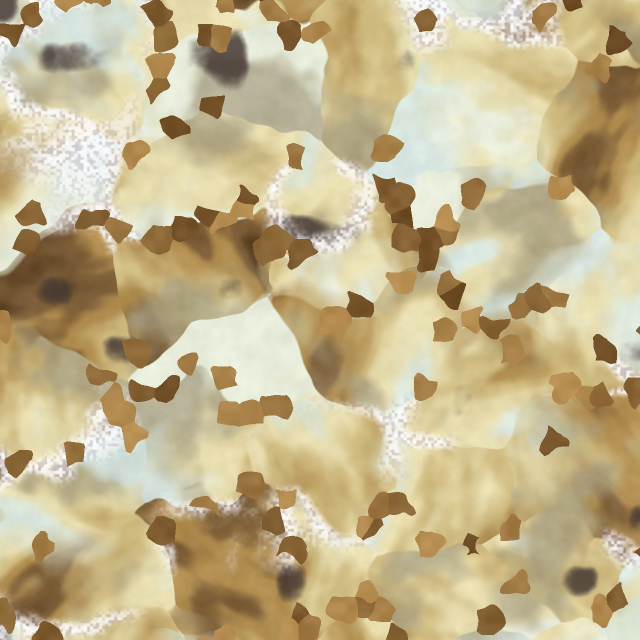
A WebGL 2 fragment shader for this texture:

```glsl
#version 300 es
precision highp float;
// Patchwork of cream, ochre and pale blue agate slabs with brown pebbles in the seams.
uniform vec2 u_resolution;
out vec4 fragColor;

vec3 hash3(vec2 p) {
  vec3 q = fract(p.xyx * vec3(0.1031, 0.1030, 0.0973));
  q += dot(q, q.yxz + 33.33);
  return fract((q.xxy + q.yzz) * q.zyx);
}

float noise(vec2 p) {
  vec2 i = floor(p), f = fract(p);
  f = f * f * f * (f * (f * 6.0 - 15.0) + 10.0);
  float low = mix(hash3(i).x, hash3(i + vec2(1, 0)).x, f.x);
  float high = mix(hash3(i + vec2(0, 1)).x, hash3(i + vec2(1, 1)).x, f.x);
  return mix(low, high, f.y);
}

float fbm(vec2 p) {
  float sum = 0.0, amp = 0.533;
  for (int i = 0; i < 4; i++) {
    sum += amp * noise(p);
    p = mat2(1.6, 1.2, -1.2, 1.6) * p + 7.3;
    amp *= 0.5;
  }
  return sum;
}

struct Slab { vec2 id, neighbor; float edge; };

// Wavy, unevenly sized cells; edge is the distance to the nearest seam.
Slab findSlab(vec2 uv) {
  vec2 warp = vec2(noise(uv * 9.0 + 3.0), noise(uv * 9.0 + 41.0)) - 0.5;
  vec2 ripple = vec2(noise(uv * 36.0 + 11.0), noise(uv * 36.0 + 67.0)) - 0.5;
  vec2 p = (uv + warp * 0.1 + ripple * 0.016) * vec2(4.8, 6.2) + 20.0;
  Slab s = Slab(vec2(0), vec2(0), 0.0);
  float first = 9.0, second = 9.0;
  for (int y = -1; y <= 1; y++)
  for (int x = -1; x <= 1; x++) {
    vec2 id = floor(p) + vec2(x, y);
    vec3 h = hash3(id);
    float d = length(id + 0.08 + 0.84 * h.xy - p) - 0.3 * h.z;
    if (d < first) {
      second = first; s.neighbor = s.id;
      first = d; s.id = id;
    } else if (d < second) {
      second = d; s.neighbor = id;
    }
  }
  s.edge = (second - first) / 11.0;
  return s;
}

vec3 earthRamp(float t) {
  vec3 c = mix(vec3(0.33, 0.23, 0.13), vec3(0.48, 0.36, 0.21), smoothstep(-0.1, 0.09, t));
  c = mix(c, vec3(0.69, 0.55, 0.31), smoothstep(0.09, 0.22, t));
  c = mix(c, vec3(0.81, 0.73, 0.50), smoothstep(0.22, 0.42, t));
  c = mix(c, vec3(0.91, 0.87, 0.69), smoothstep(0.40, 0.60, t));
  return mix(c, vec3(0.91, 0.93, 0.86), smoothstep(0.66, 0.86, t));
}

// Soft streaked gradient, turned differently in each slab.
vec3 slabColor(vec2 uv, vec2 id) {
  vec3 h = hash3(id + 71.0);
  float a = 6.2832 * h.x;
  vec2 q = mat2(cos(a), sin(a), -sin(a), cos(a)) * uv * vec2(4.0, 8.0) + h.yz * 40.0;
  float t = 0.56 + (h.y - 0.5) * 0.75 + (fbm(q) - 0.5) * 1.4;
  vec3 c = earthRamp(t);
  float gray = smoothstep(0.52, 0.7, fbm(uv * 6.0 + h.zx * 30.0));
  c = mix(c, vec3(0.65, 0.62, 0.51), gray * 0.75 * step(0.35, h.z));
  float blue = smoothstep(0.6, 0.85, t) * smoothstep(0.45, 0.65, noise(uv * 5.0 + h.xy * 20.0));
  return mix(c, vec3(0.83, 0.90, 0.89), blue * 0.8);
}

vec3 stone(vec2 uv) {
  Slab s = findSlab(uv);
  float blur = mix(0.0015, 0.045, smoothstep(0.62, 0.8, noise(uv * 7.0 + 90.0)));
  float blend = 0.5 * (1.0 - smoothstep(0.0, blur, s.edge));
  vec3 c = mix(slabColor(uv, s.id), slabColor(uv, s.neighbor), blend);

  // Mottling and charcoal inclusions
  c += (fbm(uv * 38.0) - 0.5) * 0.09;
  float blot = smoothstep(0.84, 0.95, noise(uv * 11.0 + 130.0) + 0.1 * (fbm(uv * 30.0) - 0.5));
  c = mix(c, vec3(0.27, 0.22, 0.20), blot * 0.85);

  // Sparkling frost along some seams
  float rim = 1.0 - smoothstep(0.0, 0.026, s.edge + 0.02 * (fbm(uv * 45.0) - 0.5));
  float frosted = smoothstep(0.56, 0.7, noise(uv * 6.0 + 55.0));
  float glitter = noise(uv * 210.0);
  vec3 frost = mix(vec3(0.80, 0.76, 0.82), vec3(0.99, 0.99, 1.0), smoothstep(0.15, 0.55, glitter));
  return mix(c, frost, rim * frosted * (0.55 + 0.45 * glitter));
}

// Small flat pebbles whose centers lie close to a seam; alpha is coverage.
vec4 pebble(vec2 uv) {
  vec2 p = uv * 29.0 + 0.5 * vec2(noise(uv * 40.0), noise(uv * 40.0 + 19.0));
  vec2 center = vec2(0), id = vec2(0);
  float nearest = 9.0;
  for (int y = -1; y <= 1; y++)
  for (int x = -1; x <= 1; x++) {
    vec2 cell = floor(p) + vec2(x, y);
    vec2 point = cell + 0.1 + 0.8 * hash3(cell + 200.0).xy;
    float d = length(point - p);
    if (d < nearest) { nearest = d; center = point; id = cell; }
  }
  vec3 h = hash3(id + 311.0);
  float cluster = smoothstep(0.35, 0.75, noise(center * 0.22 + 8.0));
  float shown = step(findSlab((center - 0.25) / 29.0).edge, 0.011) * step(h.x, 0.15 + 0.6 * cluster);
  vec3 c = mix(vec3(0.41, 0.28, 0.13), vec3(0.73, 0.57, 0.33), h.y);
  c += 0.07 * (noise(uv * 60.0) - 0.5);
  return vec4(c, shown * step(nearest, 0.68));
}

void main() {
  float side = min(u_resolution.x, u_resolution.y);
  vec3 sum = vec3(0);
  // Four samples per pixel smooth the pebble outlines
  for (int i = 0; i < 4; i++) {
    vec2 uv = (gl_FragCoord.xy + vec2(i % 2, i / 2) * 0.5 - 0.25) / side;
    vec4 top = pebble(uv);
    sum += top.a > 0.5 ? top.rgb : stone(uv);
  }
  fragColor = vec4(clamp(sum * 0.25, 0.0, 1.0), 1.0);
}
```
